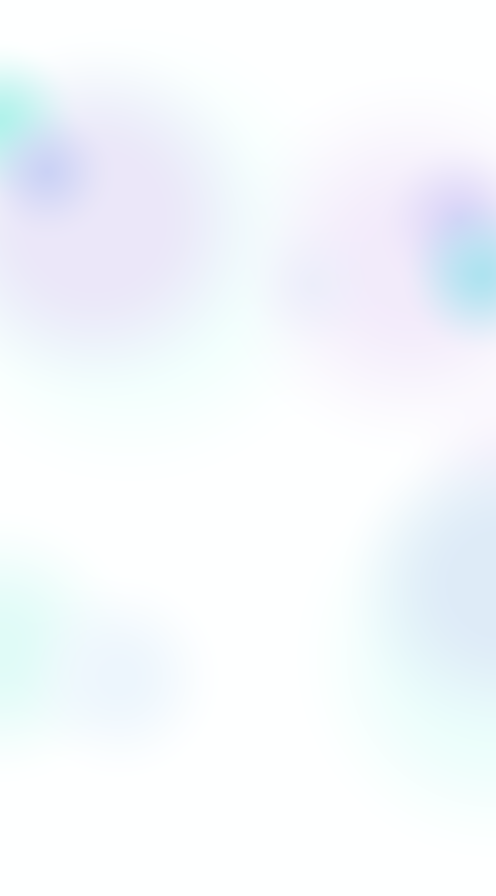
This background is drawn by a Shadertoy shader. Its source:

```glsl
// Soft pastel blobs of mint, lavender and ice blue drifting over white.

// Lays a blurred disc of tint over base; softness is half the width of its edge.
vec3 blob(vec3 base, vec2 p, vec2 center, float radius, float softness, vec3 tint) {
    float d = length(p - center);
    float cover = 1.0 - smoothstep(radius - softness, radius + softness, d);
    return mix(base, tint, cover);
}

void mainImage(out vec4 fragColor, in vec2 fragCoord) {
    // Units of canvas width: x runs 0..1, y runs 0..1.803
    vec2 p = fragCoord / iResolution.y * 1.803;
    vec3 col = vec3(0.996, 1.0, 1.0);

    // Upper left: mint halo, lavender disc, two bright spots
    col = blob(col, p, vec2(0.26, 1.29), 0.33, 0.16, vec3(0.94, 1.0, 0.99));
    col = blob(col, p, vec2(0.19, 1.36), 0.25, 0.13, vec3(0.92, 0.905, 0.975));
    col = blob(col, p, vec2(0.00, 1.56), 0.08, 0.09, vec3(0.69, 0.95, 0.92));
    col = blob(col, p, vec2(0.095, 1.458), 0.06, 0.08, vec3(0.79, 0.82, 0.96));

    // Upper right: pale lilac disc, bluish rim, violet and cyan spots
    col = blob(col, p, vec2(0.83, 1.27), 0.24, 0.17, vec3(0.95, 0.92, 0.982));
    col = blob(col, p, vec2(0.63, 1.23), 0.05, 0.10, vec3(0.92, 0.93, 0.98));
    col = blob(col, p, vec2(0.925, 1.36), 0.07, 0.10, vec3(0.84, 0.82, 0.97));
    col = blob(col, p, vec2(0.97, 1.25), 0.08, 0.09, vec3(0.68, 0.89, 0.94));

    // Lower right: lilac wisp, mint glow, blue disc
    col = blob(col, p, vec2(1.02, 0.87), 0.10, 0.12, vec3(0.97, 0.95, 0.99));
    col = blob(col, p, vec2(1.00, 0.48), 0.28, 0.15, vec3(0.92, 0.995, 0.985));
    col = blob(col, p, vec2(1.01, 0.63), 0.21, 0.13, vec3(0.87, 0.92, 0.97));

    // Lower left: mint glow and ice blue disc
    col = blob(col, p, vec2(0.00, 0.50), 0.16, 0.13, vec3(0.88, 0.985, 0.97));
    col = blob(col, p, vec2(0.24, 0.44), 0.12, 0.10, vec3(0.93, 0.965, 0.992));

    fragColor = vec4(col, 1.0);
}
```
